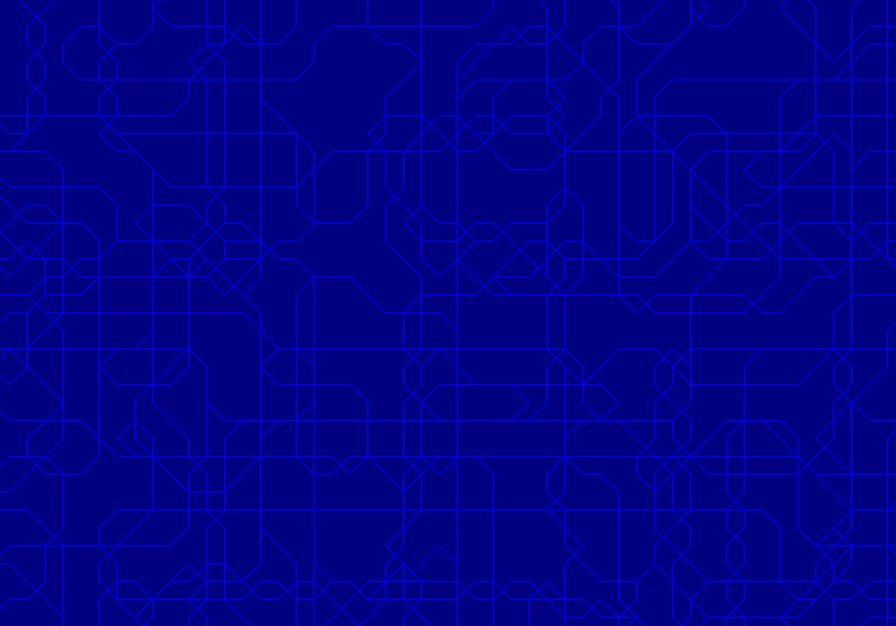
Give the GLSL for this pattern, as a WebGL 1 fragment shader.

```glsl
precision highp float;
uniform vec2 u_resolution;

const float COLUMNS = 50.0;          // grid cells across the canvas
const float LINE_WIDTH = 0.06;       // in cells
const float SLANT_INK = 0.82;        // strength of diagonals
const float SWAP_CHANCE = 0.55;
const float FLIP_CHANCE = 0.25;
const vec3 SPACING = vec3(3.0, 3.0, 4.0);
const vec3 SHIFT = vec3(0.0, 1.0, 2.0);
const vec3 NAVY = vec3(0.0, 0.0, 0.5);
const vec3 BLUE = vec3(0.0, 0.0, 1.0);

float hash(vec2 p) {
  vec3 q = fract(p.xyx * 0.1031);
  q += dot(q, q.yzx + 33.33);
  return fract((q.x + q.y) * q.z);
}

float maxOf(vec4 v) { return max(max(v.x, v.y), max(v.z, v.w)); }

// Indices of the uneven intervals holding x; each is at least 2 wide
vec3 interval(float x, float seed) {
  vec3 at = x + 0.5 + SHIFT;
  vec3 i = floor(at / SPACING);
  vec3 jitter = fract(i * 0.618 + SHIFT * 0.29 + seed);
  return i - step(at, i * SPACING + floor(jitter * (SPACING - 1.0)));
}

vec3 stripes(vec3 index, float seed) {
  return step(0.5, fract(index * 0.382 + SHIFT * 0.37 + seed));
}

// Three two-valued layers: row and column stripes with random flips
vec3 patchwork(vec2 cell) {
  vec3 column = interval(cell.x, 0.37);
  vec3 row = interval(cell.y, 0.81);
  vec3 chance = vec3(hash(vec2(column.x, row.x) + 17.0),
                     hash(vec2(column.y, row.y) + 59.0),
                     hash(vec2(column.z, row.z) + 93.0));
  vec3 plaid = abs(stripes(column, 0.21) - stripes(row, 0.64));
  return abs(plaid - step(chance, vec3(FLIP_CHANCE)));
}

// Scattered islands with stepped corners, which become long diagonals
float islands(vec2 cell) {
  vec2 site = floor((cell + 0.5) / 2.0);
  vec2 block = floor((site + 0.5) / 6.0);
  vec2 local = abs(site - block * 6.0 - 2.5) - 0.5;
  float h = hash(block + 120.0);
  vec2 core = floor(2.0 * fract(h * vec2(7.0, 13.0)));
  vec2 arm = max(local - core, 0.0);
  float reach = 1.5 + step(0.4, fract(h * 29.0));
  return step(arm.x + arm.y, reach);
}

// One two-valued domain per layer; tracks run along their borders
vec4 domains(vec2 cell) { return vec4(patchwork(cell), islands(cell)); }

// 1 where a cell differs from all three cells around one of its corners
float cut(vec4 own, vec4 sideA, vec4 sideB, vec4 opposite) {
  return maxOf(abs(own - sideA) * abs(own - sideB) * abs(own - opposite));
}

// Four stacked borders along an axis, the middle two bounding the cell,
// and the falling and rising cuts of its corners
vec4 borders(vec2 cell, vec2 along, out vec2 cuts) {
  vec4 a[5];
  vec4 m[5];
  vec4 b[5];
  for (int k = 0; k < 5; k++) {
    vec2 c = cell + along.yx * (float(k) - 2.0);
    a[k] = domains(c - along);
    m[k] = domains(c);
    b[k] = domains(c + along);
  }
  vec4 found = vec4(0.0);
  for (int k = 1; k < 5; k++) {
    vec4 wall = abs(a[k] - a[k - 1]) * abs(m[k] - m[k - 1]) * abs(b[k] - b[k - 1]);
    found = vec4(found.yzw, maxOf(wall));
  }
  cuts.x = max(cut(m[2], b[2], m[3], b[3]), cut(m[2], a[2], m[1], a[1]));
  cuts.y = max(cut(m[2], b[2], m[1], b[1]), cut(m[2], a[2], m[3], a[3]));
  return found;
}

// Every other cell may let its parallel borders trade places through an X
float swaps(vec2 cell) {
  float even = step(fract(0.5 * (cell.x + cell.y) + 0.25), 0.5);
  return even * step(hash(cell + 300.0), SWAP_CHANCE);
}

// The two bounding borders left over after the swaps
vec2 tracks(vec4 e, float before, float own, float after) {
  return e.yz * (1.0 - max(own * e.zy, vec2(before, after) * e.xw));
}

float nearer(float nearest, float present, float dist) {
  return present > 0.5 ? min(nearest, abs(dist)) : nearest;
}

float sinc(float x) {
  float a = 3.14159 * max(x, 0.001);
  return sin(a) / a;
}

// Crisp line filter with a faint dark rim
float lineFilter(float x) { return x < 3.0 ? sinc(x) * sinc(x / 3.0) : 0.0; }

void main() {
  float pixelsPerCell = u_resolution.x / COLUMNS;
  vec2 p = gl_FragCoord.xy / pixelsPerCell + vec2(0.47, 0.53);
  vec2 cell = floor(p);
  vec2 f = p - cell;
  vec2 X = vec2(1.0, 0.0);
  vec2 Y = vec2(0.0, 1.0);

  vec2 cuts;
  vec4 level = borders(cell, X, cuts);
  vec4 upright = borders(cell, Y, cuts);
  float own = swaps(cell);
  vec2 h = tracks(level, swaps(cell - Y), own, swaps(cell + Y));
  vec2 v = tracks(upright, swaps(cell - X), own, swaps(cell + X));
  float crossing = own * max(level.y * level.z, upright.y * upright.z);

  // Distances to the nearest straight and diagonal tracks
  float straight = nearer(10.0, h.x, f.y);
  straight = nearer(straight, h.y, 1.0 - f.y);
  straight = nearer(straight, v.x, f.x);
  straight = nearer(straight, v.y, 1.0 - f.x);
  float slant = nearer(10.0, max(cuts.x, crossing), (f.x + f.y - 1.0) * 0.7071);
  slant = nearer(slant, max(cuts.y, crossing), (f.x - f.y) * 0.7071);

  float thickness = LINE_WIDTH * pixelsPerCell;
  float reach = min(straight, slant) * pixelsPerCell / max(thickness, 1.0);
  float strength = min(thickness, 1.0) * (slant < straight ? SLANT_INK : 1.0);
  gl_FragColor = vec4(mix(NAVY, BLUE, strength * lineFilter(reach)), 1.0);
}
```
